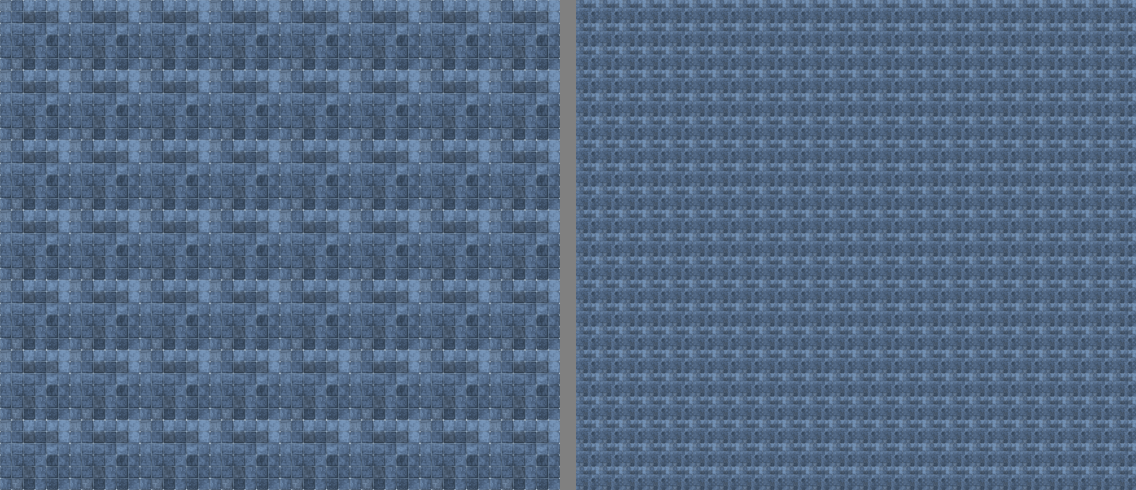
Left, the tile; right, the same tile 3 across and 3 down.
Give the GLSL for this texture, as a Shadertoy shader.

```glsl
const float SHEET = 6.0; // tiles along one side of a repeating sheet

float hash(vec2 p) {
    vec3 q = fract(p.xyx * vec3(0.1031, 0.1030, 0.0973));
    q += dot(q, q.yzx + 33.33);
    return fract((q.x + q.y) * q.z);
}

// Value noise that wraps after a whole period
float noise(vec2 p, vec2 period) {
    vec2 i = floor(p), f = fract(p);
    f = f * f * (3.0 - 2.0 * f);
    vec2 a = mod(i, period), b = mod(i + 1.0, period);
    return mix(mix(hash(a), hash(vec2(b.x, a.y)), f.x),
               mix(hash(vec2(a.x, b.y)), hash(b), f.x), f.y);
}

float sheetNoise(vec2 p, vec2 frequency) {
    return noise(p * frequency, SHEET * frequency);
}

float roundedBox(vec2 p, float halfSize, float radius) {
    vec2 q = abs(p) - halfSize + radius;
    return length(max(q, 0.0)) + min(max(q.x, q.y), 0.0) - radius;
}

// Blue glass ramp, from shaded to bright
vec3 glassColor(float tone) {
    vec3 shaded = vec3(0.19, 0.25, 0.32);
    vec3 middle = vec3(0.32, 0.41, 0.53);
    vec3 bright = vec3(0.46, 0.58, 0.72);
    return tone < 0.5 ? mix(shaded, middle, tone * 2.0)
                      : mix(middle, bright, tone * 2.0 - 1.0);
}

void mainImage(out vec4 fragColor, in vec2 fragCoord) {
    // Eight by seven sheets of tiles
    vec2 p = fragCoord / iResolution.xy * vec2(8.0, 7.0) * SHEET;
    float pixel = 8.0 * SHEET / iResolution.x;
    vec2 cell = mod(floor(p), SHEET);
    vec2 local = fract(p) - 0.5;
    float seed = hash(cell * 5.0 + 17.0);

    // Tone of each tile, lighter at the top and sides of the sheet
    float tone = 0.51 + 0.44 * (seed - 0.5) + 0.062 * (cell.y - 2.5);
    tone += 0.07 * cos(6.28319 * (cell.x + 0.5) / SHEET);

    // Uneven glaze: tilted sheen, clouds, brushed streaks and grain
    vec2 tilt = vec2(hash(cell + 31.0), hash(cell + 53.0)) - 0.5;
    vec2 brush = hash(cell + 71.0) < 0.5 ? vec2(2.0, 7.0) : vec2(6.0, 2.0);
    tone += 0.36 * dot(local, tilt);
    tone += 0.22 * (sheetNoise(p, vec2(2.0)) - 0.5);
    tone += 0.24 * (sheetNoise(p, brush) - 0.5);
    tone += 0.36 * (sheetNoise(p, vec2(9.0)) - 0.5);

    // Bevel: narrow dark rim, heavier at the lower and right sides
    float edge = roundedBox(local, 0.473, 0.06);
    float rim = smoothstep(-0.12, -0.03, edge);
    float side = clamp((local.x - local.y) * 0.8, -0.4, 0.4);
    tone -= rim * (0.18 + 0.4 * side);
    vec3 color = glassColor(clamp(tone, 0.0, 1.0));

    // A few tiles are greyer
    float grey = dot(color, vec3(0.3, 0.5, 0.2));
    color = mix(color, vec3(0.92, 1.02, 1.12) * grey, 0.3 * step(0.85, hash(cell + 89.0)));

    // Thin worn joints, paler where sheets meet
    vec2 toSeam = abs(p - SHEET * round(p / SHEET));
    float seam = 1.0 - smoothstep(0.04, 0.1, min(toSeam.x, toSeam.y));
    float wear = sheetNoise(p + 0.5, vec2(3.0));
    vec3 joint = mix(vec3(0.24, 0.30, 0.37), vec3(0.48, 0.58, 0.68), wear);
    joint = mix(joint, vec3(0.66, 0.74, 0.81), seam * (0.3 + 0.5 * wear));
    color = mix(color, joint, smoothstep(-0.5 * pixel, 0.5 * pixel, edge));

    // Bright grout at some crossings
    vec2 node = round(p);
    vec2 offset = p - node;
    float spark = exp(-200.0 * dot(offset, offset));
    spark *= 0.5 * hash(mod(node, SHEET) + 7.0) + 0.45 * seam;
    color = mix(color, vec3(0.76, 0.82, 0.86), spark);

    fragColor = vec4(color, 1.0);
}
```
